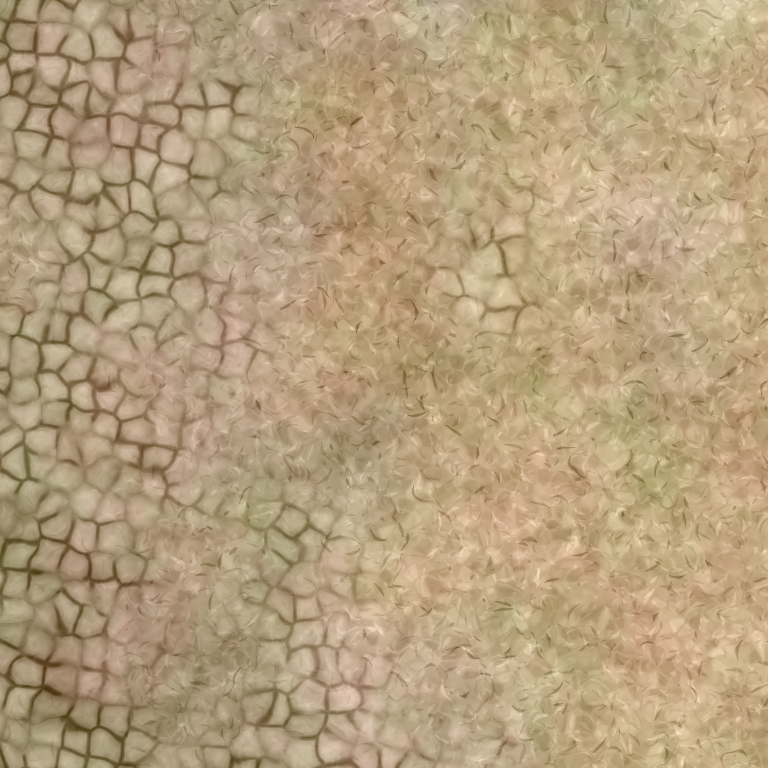
This texture is drawn by a Shadertoy shader. Its source:

```glsl
// Weathered sandy stone: patches of small dark-jointed tesserae fading into flaky grain.

float hash(vec2 p) {
    return fract(sin(dot(p, vec2(127.1, 311.7))) * 43758.5453);
}

vec2 hash2(vec2 p) {
    return vec2(hash(p), hash(p + 37.3));
}

float noise(vec2 p) {
    vec2 cell = floor(p), f = fract(p);
    f = f * f * (3.0 - 2.0 * f);
    return mix(mix(hash(cell), hash(cell + vec2(1, 0)), f.x),
               mix(hash(cell + vec2(0, 1)), hash(cell + vec2(1, 1)), f.x), f.y);
}

float fbm(vec2 p) {
    float sum = 0.0, amp = 0.5;
    for (int i = 0; i < 4; i++) {
        sum += amp * noise(p);
        p = mat2(1.6, 1.2, -1.2, 1.6) * p + 5.7;
        amp *= 0.5;
    }
    return sum / 0.9375;
}

// Jittered cells: x = gap to the next cell (0 at the joint), y = random cell tone
vec2 stones(vec2 p, float jitter) {
    vec2 cell = floor(p);
    float nearest = 9.0, second = 9.0, tone = 0.0;
    for (int j = -1; j <= 1; j++)
    for (int i = -1; i <= 1; i++) {
        vec2 id = cell + vec2(i, j);
        float d = length(id + 0.5 + jitter * (hash2(id) - 0.5) - p);
        if (d < nearest) {
            second = nearest;
            nearest = d;
            tone = hash(id + 71.0);
        } else {
            second = min(second, d);
        }
    }
    return vec2(second - nearest, tone);
}

// Short bent strokes, one per cell, with random direction, length and strength
float strokes(vec2 p, float width, float seed) {
    vec2 cell = floor(p);
    float ink = 0.0;
    for (int j = -1; j <= 1; j++)
    for (int i = -1; i <= 1; i++) {
        vec2 id = cell + vec2(i, j);
        vec2 key = id + seed;
        float angle = 6.2832 * hash(key + 11.0);
        float c = cos(angle), s = sin(angle);
        vec2 d = mat2(c, -s, s, c) * (p - id - hash2(key));
        d.y += (hash(key + 23.0) - 0.5) * 2.4 * d.x * d.x;
        float halfLength = mix(0.08, 0.45, hash(key + 31.0));
        float thick = width * (1.2 - 0.8 * min(abs(d.x) / halfLength, 1.0));
        float dist = length(vec2(max(abs(d.x) - halfLength, 0.0), d.y));
        ink = max(ink, hash(key + 43.0) * (1.0 - smoothstep(0.2 * thick, 1.5 * thick, dist)));
    }
    return ink;
}

void mainImage(out vec4 fragColor, in vec2 fragCoord) {
    vec2 uv = fragCoord / iResolution.y;
    vec2 wobble = vec2(noise(uv * 45.0), noise(uv * 45.0 + 19.0)) - 0.5;
    vec2 p = uv + 0.012 * wobble;

    // Where the tesserae still show: mostly the left side, in patches
    float patches = fbm(uv * 4.5 + 2.0);
    float laid = smoothstep(0.42, 0.72, patches + 0.30 - 0.62 * uv.x);

    // Broad light and shade, with a pale worn vein in the upper middle
    float tone = 0.17 * (fbm(uv * 4.0 + 8.0) - 0.5) + 0.12 * (fbm(uv * 13.0 + 3.0) - 0.5);
    tone += 0.07 * (uv.x - 0.5) * (0.4 + uv.y);
    float vein = uv.x - 0.58 - 0.14 * (fbm(uv * 5.0 + 31.0) - 0.5);
    vein = exp(-vein * vein * 260.0) * smoothstep(0.4, 0.65, uv.y);
    tone += 0.03 * vein;

    // Flaky facets at two sizes
    vec2 flake = stones(mat2(0.8, 0.6, -0.6, 0.8) * p * 58.0, 1.0);
    vec2 chip = stones(mat2(0.5, -0.87, 0.87, 0.5) * p * 36.0, 1.0);
    float loose = 1.0 - 0.65 * laid;
    tone += loose * 0.13 * (flake.y - 0.5) * smoothstep(0.0, 0.3, flake.x);
    tone += loose * 0.09 * (chip.y - 0.5) * smoothstep(0.0, 0.25, chip.x);

    // Dark cracks and bright flake edges
    float cracks = strokes(p * 34.0, 0.075, 3.0) + 0.6 * strokes(p * 56.0, 0.09, 57.0);
    float glints = strokes(p * 36.0 + 0.4, 0.10, 91.0) + 0.7 * strokes(p * 60.0, 0.12, 133.0);
    tone += loose * (0.11 * glints - 0.17 * cracks);

    // Rounded tesserae with broken dark joints
    vec2 tile = stones(mat2(0.98, 0.17, -0.17, 0.98) * p * 27.0, 0.62);
    float broken = smoothstep(0.3, 0.6, noise(uv * 32.0 + 7.0));
    float joint = (1.0 - smoothstep(0.03, 0.24, tile.x)) * laid * mix(0.2, 1.0, broken);
    float dome = smoothstep(0.15, 0.6, tile.x) - 0.4;
    tone += laid * (0.08 * dome + 0.08 * (tile.y - 0.5)) - 0.22 * joint;

    // Fine grit
    tone += 0.05 * (noise(uv * 130.0) - 0.5);

    // Sand colour with mossy, rosy and ochre stains
    vec3 color = vec3(0.71, 0.635, 0.525) + tone * vec3(1.0, 1.04, 1.12);
    float stain = fbm(uv * 6.0 + 47.0) - 0.5 + 0.35 * (noise(uv * 30.0 + 5.0) - 0.5);
    color += stain * vec3(-0.07, 0.05, -0.03);
    float ochre = smoothstep(0.35, 0.75, fbm(uv * 3.5 + 61.0) + 0.4 * (uv.x - 0.6));
    color += ochre * vec3(0.025, 0.0, -0.05) + vein * vec3(-0.025, 0.005, 0.015);
    fragColor = vec4(clamp(color, 0.0, 1.0), 1.0);
}
```
